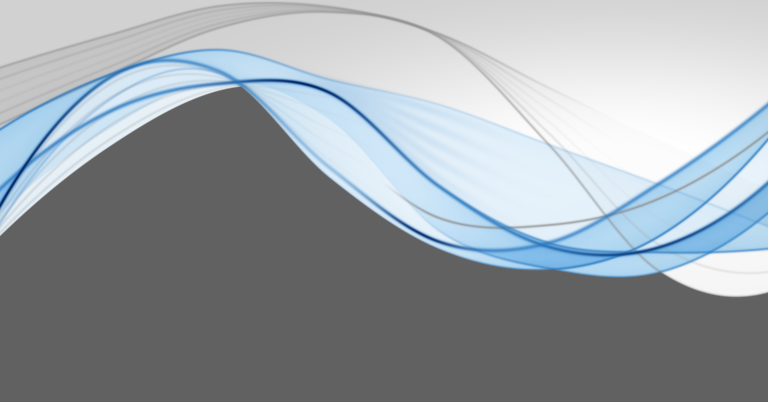
Give the GLSL for this background, as a Shadertoy shader.

```glsl
// Translucent blue and grey silk ribbons sweeping over a dark slate ground.
// Each rim is a smooth spline over x; ribbons tint the area between two rims,
// then fine strands are inked along the rims and between them.
#define SLATE vec3(0.38)
#define MIST vec3(0.82)
#define PALE_BLUE vec3(0.92, 0.967, 1.0)
#define SKY_BLUE vec3(0.64, 0.83, 0.95)
#define LINE_BLUE vec3(0.16, 0.47, 0.75)
#define NAVY vec3(0.01, 0.14, 0.38)
#define LINE_GREY vec3(0.55)
#define STRAND_WIDTH 0.0035
#define RIM_SHADE 22.0
#define GREY_STRANDS 6
#define BLUE_STRANDS 5

// Knot i of eight, with quadratic extension past both ends.
float knot(vec4 a, vec4 b, int i) {
    if (i < 0) return 3.0 * a.x - 3.0 * a.y + a.z;
    if (i > 7) return 3.0 * b.w - 3.0 * b.z + b.y;
    return i < 4 ? a[i] : b[i - 4];
}

// Cubic spline through evenly spaced depths: returns (depth, slope).
vec2 spline(float x, vec4 a, vec4 b) {
    float s = clamp(x, 0.0, 1.0) * 7.0;
    int i = int(min(floor(s), 6.0));
    float t = s - float(i);
    float p0 = knot(a, b, i - 1), p1 = knot(a, b, i);
    float p2 = knot(a, b, i + 1), p3 = knot(a, b, i + 2);
    float c1 = 0.5 * (p2 - p0);
    float c2 = p0 - 2.5 * p1 + 2.0 * p2 - 0.5 * p3;
    float c3 = 0.5 * (p3 - p0) + 1.5 * (p1 - p2);
    float slope = (c1 + t * (2.0 * c2 + 3.0 * t * c3)) * 7.0;
    return vec2(p1 + t * (c1 + t * (c2 + t * c3)), slope * iResolution.y / iResolution.x);
}

// Signed distance, positive below the curve.
float below(float depth, vec2 curve) {
    return (depth - curve.x) / sqrt(1.0 + curve.y * curve.y);
}

float cover(float d) {
    float px = 1.0 / iResolution.y;
    return smoothstep(-px, px, d);
}

float bump(float x, float center, float width) {
    float d = (x - center) / width;
    return exp(-d * d);
}

vec2 lower(vec2 a, vec2 b) { return a.x > b.x ? a : b; }

// Tint between two rims, denser close to each rim.
void ribbon(inout vec3 col, float depth, vec2 a, vec2 b, vec3 tint, float strength) {
    float da = below(depth, a), db = below(depth, b);
    float inside = max(cover(da) * cover(-db), cover(-da) * cover(db));
    float rim = exp(-RIM_SHADE * min(abs(da), abs(db)));
    col *= mix(vec3(1.0), tint, inside * strength * mix(0.7, 1.0, rim));
}

void strand(inout vec3 col, float depth, vec2 curve, vec3 ink, float width, float alpha) {
    float d = below(depth, curve) / max(width, 0.8 / iResolution.y);
    col = mix(col, ink, clamp(alpha, 0.0, 1.0) * exp(-d * d));
}

void mainImage(out vec4 fragColor, in vec2 fragCoord) {
    vec2 uv = fragCoord / iResolution.xy;
    float x = uv.x, depth = 1.0 - uv.y;

    // Rims, as depths below the top edge
    vec2 crest = spline(x, vec4(.322, .186, .124, .198), vec4(.260, .359, .458, .564));
    vec2 sweep = spline(x, vec4(.512, .193, .178, .416), vec4(.601, .604, .458, .260));
    vec2 core = spline(x, vec4(.470, .277, .208, .230), vec4(.463, .614, .616, .455));
    vec2 tail = spline(x, vec4(.470, .277, .208, .230), vec4(.463, .604, .628, .619));
    vec2 hill = spline(x, vec4(.587, .364, .225, .223), vec4(.272, .371, .470, .569));
    vec2 slide = spline(x, vec4(.557, .248, .183, .441), vec4(.619, .671, .589, .347));
    vec2 bowl = spline(x, vec4(.530, .320, .198, .297), vec4(.574, .668, .678, .530));
    vec2 veilTop = spline(x, vec4(.168, .087, .015, .017), vec4(.084, .218, .347, .470));
    vec2 veilLow = spline(x, vec4(.310, .186, .069, .030), vec4(.092, .359, .673, .728));
    vec2 wisp = spline(x, vec4(.300, .300, .250, .360), vec4(.542, .560, .495, .329));

    // Backdrop with a white glow at the right
    float glow = 1.0 - smoothstep(0.05, 0.62, length((vec2(x, depth) - vec2(0.80, 0.42)) * vec2(0.85, 1.25)));
    vec3 col = mix(MIST, vec3(1.0), glow);
    col = mix(col, vec3(0.985), 0.9 * cover(below(depth, crest)));

    // Translucent ribbons
    float left = 1.0 - smoothstep(0.12, 0.55, x), right = smoothstep(0.5, 0.72, x);
    ribbon(col, depth, veilTop, veilLow, vec3(0.93), 1.0 - 0.8 * right);
    ribbon(col, depth, crest, bowl, PALE_BLUE, 1.0);
    ribbon(col, depth, crest, sweep, SKY_BLUE, 0.12 + 0.7 * left);
    ribbon(col, depth, core, slide, PALE_BLUE, 0.7);
    ribbon(col, depth, sweep, slide, SKY_BLUE, 0.2 + 0.6 * right);
    ribbon(col, depth, core, tail, SKY_BLUE, 0.85);
    ribbon(col, depth, core, bowl, SKY_BLUE, 0.1 + 0.6 * right);
    ribbon(col, depth, core, hill, PALE_BLUE, left);

    // Fine strands spread between rims
    for (int i = 0; i < GREY_STRANDS; i++) {
        float t = float(i) / float(GREY_STRANDS - 1);
        float fade = mix(1.0 - smoothstep(0.55, 0.82, x), 1.0, t * t);
        float ends = abs(2.0 * t - 1.0);
        strand(col, depth, mix(veilTop, veilLow, t), LINE_GREY, STRAND_WIDTH, fade * mix(0.1, 0.5, ends * ends));
    }
    for (int i = 0; i < BLUE_STRANDS; i++) {
        float t = (float(i) + 0.5) / float(BLUE_STRANDS);
        strand(col, depth, mix(sweep, hill, t), LINE_GREY, STRAND_WIDTH, 0.22 * left);
        strand(col, depth, mix(crest, core, t), LINE_BLUE, 0.012, 0.13 * bump(x, 0.52, 0.1));
    }

    // Inked rims with dark accents
    strand(col, depth, wisp, LINE_GREY, STRAND_WIDTH, 0.7 * smoothstep(0.49, 0.56, x));
    strand(col, depth, crest, LINE_BLUE, STRAND_WIDTH, 0.15 + 0.6 * left);
    strand(col, depth, slide, LINE_BLUE, STRAND_WIDTH, 0.25 + 0.5 * right);
    strand(col, depth, bowl, LINE_BLUE, STRAND_WIDTH, 0.6 * right);
    strand(col, depth, tail, LINE_BLUE, STRAND_WIDTH, 0.6 * right);
    strand(col, depth, core, LINE_BLUE, 0.0055, 0.75);
    strand(col, depth, core, NAVY, STRAND_WIDTH, bump(x, 0.4, 0.09) + 0.7 * bump(x, 0.85, 0.12));
    strand(col, depth, sweep, LINE_BLUE, 0.0055, 0.7 - 0.35 * bump(x, 0.42, 0.08));
    strand(col, depth, sweep, NAVY, STRAND_WIDTH, bump(x, 0.0, 0.12) + 0.9 * bump(x, 0.55, 0.05));

    // Slate ground under the lowest rim
    vec2 hem = lower(lower(lower(hill, slide), lower(bowl, veilLow)), tail);
    fragColor = vec4(mix(col, SLATE, cover(below(depth, hem))), 1.0);
}
```
